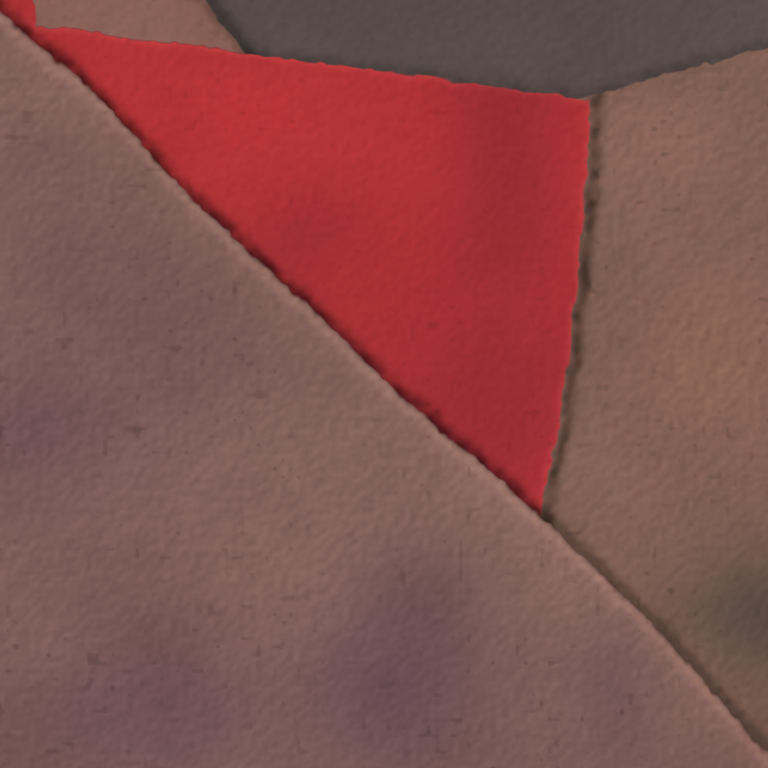
Give the GLSL for this texture, as a Shadertoy shader.

```glsl
float hash(vec2 p) {
    vec3 q = fract(vec3(p.xyx) * 0.1031);
    q += dot(q, q.yzx + 33.33);
    return fract((q.x + q.y) * q.z);
}

float noise(vec2 p) {
    vec2 i = floor(p), f = fract(p);
    f = f * f * (3.0 - 2.0 * f);
    return mix(mix(hash(i), hash(i + vec2(1, 0)), f.x),
               mix(hash(i + vec2(0, 1)), hash(i + 1.0), f.x), f.y);
}

float fbm(vec2 p) {
    float sum = 0.0, amp = 0.5;
    for (int i = 0; i < 5; i++) {
        sum += amp * noise(p);
        p = mat2(1.6, 1.2, -1.2, 1.6) * p + 17.3;
        amp *= 0.5;
    }
    return sum;
}

float bell(float d, float width) {
    return exp(-d * d / (width * width));
}

float spot(vec2 p, vec2 center, vec2 radius) {
    vec2 q = (p - center) / radius;
    return exp(-dot(q, q));
}

float cover(float d) {
    return smoothstep(-0.002, 0.002, d);
}

// Height of the long diagonal fold
float foldHeight(float x) {
    return 0.985 - 0.955 * x + 0.014 * bell(x - 0.12, 0.05) - 0.005 * bell(x - 0.31, 0.08)
         + 0.013 * smoothstep(0.45, 0.72, x) - 0.024 * smoothstep(0.86, 1.0, x);
}

void mainImage(out vec4 fragColor, in vec2 fragCoord) {
    vec2 uv = fragCoord / iResolution.xy;

    // Ragged cloth outlines
    vec2 p = uv + 0.005 * (vec2(noise(uv * 32.0), noise(uv * 32.0 + 71.0)) - 0.5)
                + 0.004 * (vec2(noise(uv * 110.0), noise(uv * 110.0 + 43.0)) - 0.5);
    float drop = 0.874 - p.y;
    float fold = (p.y - foldHeight(p.x)) * 0.72;
    float redTop = 0.974 - 0.135 * p.x - p.y;
    float redRight = 0.768 - 0.03 * drop - 0.16 * drop * drop - p.x;
    float red = max(min(redTop, redRight), 0.045 - p.x);
    float gray = (p.y - 0.876 - 0.27 * (p.x - 0.768)) * 0.965;
    float patchEdge = (0.267 + 0.75 * (1.0 - p.y) - p.x) * 0.8;

    float cloud = fbm(uv * 5.0) - 0.48;
    float fray = 0.45 + 0.75 * noise(uv * 75.0);

    // Brown panel on the right
    vec3 color = vec3(0.485, 0.362, 0.315) + cloud * vec3(0.10, 0.07, 0.06);
    color += vec3(0.055, 0.035, 0.03) * spot(uv, vec2(0.85, 0.82), vec2(0.10, 0.08));
    color += vec3(0.045, 0.022, 0.015) * spot(uv, vec2(0.92, 0.54), vec2(0.13, 0.12));
    color -= vec3(0.12, 0.06, 0.045) * spot(uv, vec2(0.98, 0.20), vec2(0.09, 0.08));
    color *= 1.0 - 0.42 * fray * bell(redRight + 0.009, 0.009) * step(p.y, 0.885);
    color *= 1.0 - 0.25 * bell(fold - 0.006, 0.009);

    // Gray panel along the top
    vec3 grayColor = vec3(0.355, 0.308, 0.298) + cloud * 0.05;
    grayColor *= 1.0 - 0.20 * fray * bell(min(gray, -redTop), 0.012);
    grayColor *= 1.0 - 0.28 * bell(patchEdge + 0.006, 0.012);
    color = mix(color, grayColor, cover(gray));

    // Small brown patch in the upper left
    vec3 patchColor = vec3(0.53, 0.375, 0.335) + cloud * 0.08;
    patchColor *= 1.0 - 0.22 * fray * bell(patchEdge, 0.008);
    color = mix(color, patchColor, cover(patchEdge) * cover(-redTop));

    // Red panel with shaded right side and tip
    vec3 redColor = vec3(0.665, 0.195, 0.205) + cloud * vec3(0.09, 0.03, 0.03);
    redColor += vec3(0.05, 0.01, 0.01) * spot(uv, vec2(0.28, 0.85), vec2(0.24, 0.12));
    redColor -= vec3(0.09, 0.025, 0.01) * spot(uv, vec2(0.66, 0.80), vec2(0.07, 0.19));
    redColor -= vec3(0.07, 0.02, 0.0) * spot(uv, vec2(0.65, 0.46), vec2(0.12, 0.12));
    redColor -= vec3(0.05, 0.015, 0.01) * spot(uv, vec2(0.40, 0.70), vec2(0.07, 0.06));
    redColor += vec3(0.06, 0.03, 0.03) * bell(min(redTop, redRight), 0.006);
    redColor *= 1.0 - 0.42 * fray * bell(fold - 0.002, 0.010);
    color = mix(color, redColor, cover(red));

    // Wide mauve-brown cloth below the fold
    vec3 cloth = vec3(0.475, 0.350, 0.335) + cloud * vec3(0.10, 0.085, 0.07);
    cloth += vec3(0.065, 0.052, 0.035) * exp(min(fold, 0.0) * 14.0);
    cloth += vec3(0.035, 0.025, 0.02) * spot(uv, vec2(0.32, 0.25), vec2(0.20, 0.12));
    cloth -= vec3(0.065, 0.050, 0.010) * spot(uv, vec2(0.51, 0.11), vec2(0.10, 0.11));
    cloth -= vec3(0.055, 0.050, 0.012) * spot(uv, vec2(0.20, 0.07), vec2(0.14, 0.08));
    cloth -= vec3(0.045, 0.040, 0.015) * spot(uv, vec2(0.05, 0.44), vec2(0.14, 0.09));
    cloth -= vec3(0.050, 0.035, 0.030) * spot(uv, vec2(0.56, 0.23), vec2(0.08, 0.06));
    cloth -= vec3(0.045, 0.035, 0.015) * spot(uv, vec2(0.80, 0.10), vec2(0.05, 0.09));
    cloth += vec3(0.055, 0.038, 0.025) * bell(fold + 0.008, 0.007);
    color = mix(color, cloth, cover(-fold));
    color *= 1.0 - 0.22 * fray * bell(fold, 0.003);

    // Raised fibers, scattered pits and fine grain
    float relief = noise(uv * 125.0) - noise(uv * 125.0 + vec2(0.5, -0.5));
    float wool = noise(uv * vec2(65.0, 48.0)) - 0.5;
    float pits = smoothstep(0.80, 0.97, noise(uv * 95.0 + 29.0)) * noise(uv * 14.0);
    float roughness = mix(1.0, 0.55, max(cover(red), cover(gray)) * cover(fold));
    color *= 1.0 + roughness * (0.085 * relief + 0.035 * wool - 0.13 * pits)
           + 0.025 * (noise(uv * 260.0) - 0.5);
    fragColor = vec4(clamp(color, 0.0, 1.0), 1.0);
}
```
